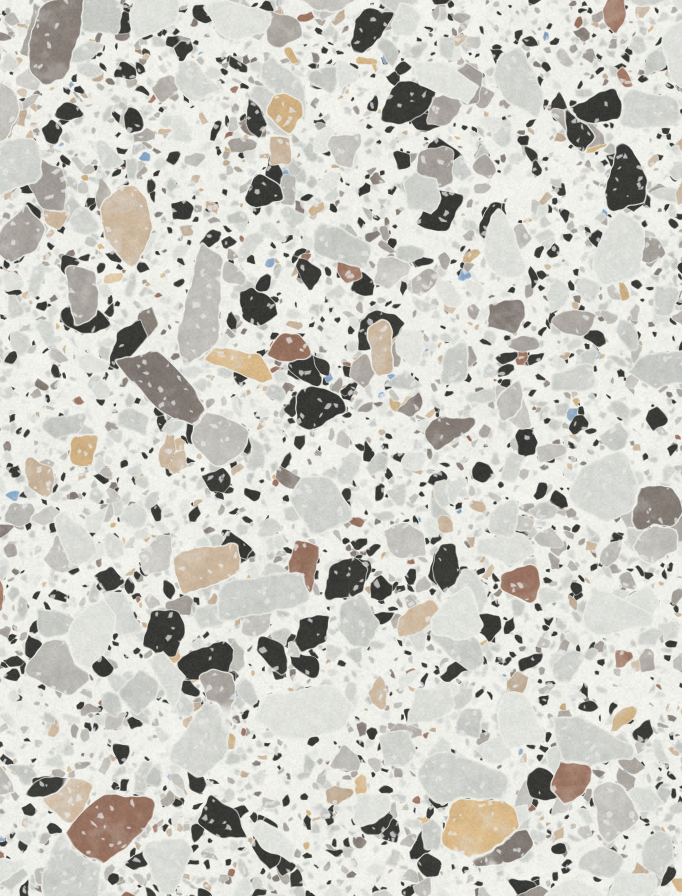
A Shadertoy shader for this texture:

```glsl
// Terrazzo: angular stone chips of many sizes set in an off-white binder.
// Each layer scatters cut polygons on a jittered grid; layers are painted
// from fine grit to big stones, then pale flecks are sprinkled on top.

#define BINDER vec3(0.940, 0.942, 0.920)
#define BIG_CELL 0.096      // grid step of the biggest stones, canvas heights
#define CELL_RATIO 0.57     // grid step of each finer layer
#define LAYERS 5
#define BIG_FILL 0.72       // chance that a grid cell holds a big stone
#define FINE_FILL 0.47      // the same for all finer layers
#define BLACK_SHARE 0.23    // share of black among grit and mid-size chips
#define BIG_BLACK_SHARE 0.07
#define HALO 0.014          // clear binder rim, in grid steps
#define MOTTLE 0.035
#define GRAIN 0.035

const float TAU = 6.28318;
const vec3 BLACK  = vec3(0.225, 0.225, 0.215);
const vec3 PALE   = vec3(0.81, 0.82, 0.80);
const vec3 GREY   = vec3(0.765, 0.76, 0.74);
const vec3 STONE  = vec3(0.67, 0.65, 0.625);
const vec3 TAUPE  = vec3(0.53, 0.495, 0.47);
const vec3 TAN    = vec3(0.79, 0.71, 0.615);
const vec3 OCHRE  = vec3(0.83, 0.71, 0.53);
const vec3 RUSSET = vec3(0.61, 0.46, 0.39);
const vec3 BLUE   = vec3(0.52, 0.65, 0.78);

struct Chip { float dist; float pick; float tone; };

vec3 hash3(vec3 p) {
    p = fract(p * vec3(0.1031, 0.1030, 0.0973));
    p += dot(p, p.yxz + 33.33);
    return fract((p.xxy + p.yxx) * p.zyx);
}

mat2 rotate(float a) {
    float c = cos(a), s = sin(a);
    return mat2(c, s, -s, c);
}

float smoothMax(float a, float b, float k) {
    float h = max(k - abs(a - b), 0.0) / k;
    return max(a, b) + 0.25 * h * h * k;
}

// Layered sines, roughly -1 to 1
float waves(vec2 p) {
    float sum = 0.0, amp = 0.5;
    for (int i = 0; i < 4; i++) {
        p = rotate(1.15) * p * 1.8 + 1.7;
        sum += amp * sin(p.x + 1.6 * sin(p.y)) * cos(0.8 * p.y);
        amp *= 0.65;
    }
    return sum;
}

// Irregular polygon: a stretched ellipse cut by five planes
float cutStone(vec2 p, float radius, vec3 seed) {
    vec3 form = hash3(seed + 7.3);
    float stretch = mix(1.0, 1.7, form.x);
    vec2 axes = vec2(stretch, 1.0 / stretch);
    p = rotate(form.y * TAU) * p;
    float d = (length(p / axes) - 1.15 * radius) / stretch;
    for (int k = 0; k < 5; k++) {
        vec3 h = hash3(seed + vec3(3.1, 5.7, 11.0 + float(k)));
        float a = (float(k) + 0.8 * h.x) * TAU / 5.0;
        vec2 dir = vec2(cos(a), sin(a));
        float cut = dot(p, dir) - radius * length(dir * axes) * mix(0.58, 1.05, h.y);
        d = smoothMax(d, cut, radius * mix(0.04, 0.28, form.z));
    }
    return d;
}

// Nearest chip of one layer, trimmed where it would meet its neighbour
Chip scatter(vec2 uv, float cell, float id, float fill) {
    vec2 p = rotate(0.4 + id * 1.13) * uv / cell + 17.0 * id + 40.0;
    vec2 base = floor(p);
    Chip best = Chip(9.0, 0.0, 0.0);
    float second = 9.0;
    for (int y = -1; y <= 1; y++)
    for (int x = -1; x <= 1; x++) {
        vec2 g = base + vec2(x, y);
        vec3 seed = vec3(g, id * 9.1 + 2.0);
        vec3 place = hash3(seed), kind = hash3(seed + 51.7);
        if (place.z > fill) continue;
        float radius = mix(0.17, 0.50, kind.x);
        float d = cutStone(p - g - mix(vec2(0.1), vec2(0.9), place.xy), radius, seed);
        if (d < best.dist) {
            second = best.dist;
            best = Chip(d, kind.y, kind.z);
        } else second = min(second, d);
    }
    best.dist = max(best.dist, 0.5 * (best.dist - second) + HALO) * cell;
    return best;
}

vec3 stoneColour(float pick, int layer) {
    float black = layer == 0 ? BIG_BLACK_SHARE : BLACK_SHARE;
    if (pick < black) return BLACK;
    float t = (pick - black) / (1.0 - black);
    if (t < 0.53) return PALE;
    if (t < 0.71) return GREY;
    if (t < 0.82) return STONE;
    if (t < 0.88) return TAUPE;
    if (t < 0.95) return TAN;
    if (t < 0.972) return OCHRE;
    return t < 0.987 || layer < 3 ? RUSSET : BLUE;
}

void mainImage(out vec4 fragColor, in vec2 fragCoord) {
    vec2 uv = fragCoord / iResolution.y;
    float edge = 0.9 / iResolution.y;
    float cloud = waves(uv * 14.0);
    float vein = waves(uv * 45.0 + 9.0);
    float speckle = waves(uv * 110.0 + 4.0);
    vec3 colour = BINDER + 0.010 * (cloud + vein + speckle);

    // Slightly chipped outlines
    vec2 rough = uv + 0.0009 * sin(uv.yx * 160.0 + 2.0 * sin(uv * 97.0))
                    + 0.0004 * sin(uv.yx * 430.0 + uv * 210.0);

    // Stones, fine to coarse
    for (int i = LAYERS - 1; i >= 0; i--) {
        float cell = BIG_CELL * pow(CELL_RATIO, float(i));
        Chip c = scatter(rough, cell, float(i), i == 0 ? BIG_FILL : FINE_FILL);
        vec3 stone = stoneColour(c.pick, i);
        float light = smoothstep(0.3, 0.6, stone.g);
        float pale = smoothstep(0.78, 0.80, stone.g);

        // Stained, cloudy interior; the palest stones are half translucent
        float stain = smoothstep(-0.1, 0.7, vein + 0.6 * cloud);
        stone = mix(stone, GREY, 0.38 * light * stain);
        stone *= 1.0 + 0.09 * (c.tone - 0.5) + MOTTLE * (cloud + vein + speckle);
        stone = mix(stone, BINDER, 0.5 * pale * c.tone * c.tone);

        float soft = edge * (1.0 + pale);
        float rim = c.dist - HALO * cell;
        colour = mix(colour, BINDER, smoothstep(edge, -edge, rim));
        colour = mix(colour, stone, smoothstep(soft, -soft, c.dist));
    }

    // Pale flecks and fine grain
    Chip fleck = scatter(rough, 0.0075, 8.0, 0.16);
    colour = mix(colour, vec3(0.90), 0.75 * smoothstep(edge, -edge, fleck.dist));
    float grain = hash3(vec3(floor(uv * 512.0), 4.0)).x - 0.5;
    fragColor = vec4(clamp(colour + GRAIN * grain, 0.0, 1.0), 1.0);
}
```
